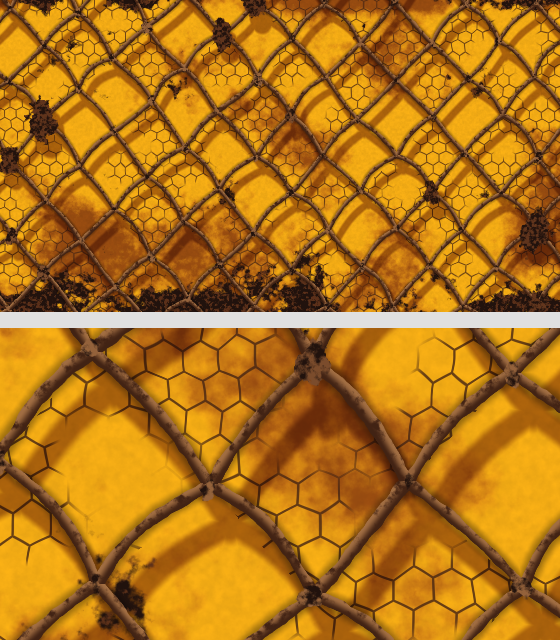
Top: the whole. Bottom: its middle third, enlarged.
This texture is drawn by a Shadertoy shader. Its source:

```glsl
#define MESH_PERIOD vec2(0.2245, 0.2442)
#define MESH_ORIGIN vec2(0.144, 0.505)
#define WIRE_RADIUS 0.0062
#define SHADOW_OFFSET vec2(-0.022, 0.042)
#define HEX_WIDTH 0.041
#define HEX_LINE 0.0011
#define YELLOW vec3(0.95, 0.67, 0.08)
#define OCHRE vec3(0.80, 0.48, 0.08)
#define RUST vec3(0.56, 0.27, 0.06)
#define BROWN vec3(0.36, 0.19, 0.10)
#define TAN vec3(0.70, 0.49, 0.30)
#define SOOT vec3(0.13, 0.07, 0.05)

float hash(vec2 p) {
    vec3 q = fract(vec3(p.xyx) * 0.1031);
    q += dot(q, q.yzx + 33.33);
    return fract((q.x + q.y) * q.z);
}

float noise(vec2 p) {
    vec2 i = floor(p), f = fract(p);
    f = f * f * (3.0 - 2.0 * f);
    return mix(mix(hash(i), hash(i + vec2(1, 0)), f.x),
               mix(hash(i + vec2(0, 1)), hash(i + vec2(1, 1)), f.x), f.y);
}

float fbm(vec2 p) {
    float sum = 0.0, amp = 0.52;
    for (int i = 0; i < 5; i++) {
        sum += amp * noise(p);
        p = mat2(1.6, 1.2, -1.2, 1.6) * p + 17.3;
        amp *= 0.5;
    }
    return sum;
}

// Diagonal lattice coordinates: wires lie on integers, knots where both are integers
vec2 lattice(vec2 p) {
    p.y -= 0.11 * (1.0 - smoothstep(0.0, 0.85, p.x));
    p += 0.026 * (vec2(noise(p * 6.0 + 20.0), noise(p * 6.0 + 50.0)) - 0.5);
    vec2 q = (p - MESH_ORIGIN) / MESH_PERIOD;
    return vec2(q.x + q.y, q.x - q.y);
}

// Signed offset from the nearest bowed wire; positive on its first axis
float wireOffset(float across, float along, float bowSign, float seed) {
    float bow = 0.16 * hash(vec2(round(across), floor(along)) + seed) - 0.03;
    float c = across - bowSign * bow * sin(3.14159 * fract(along));
    return (c - round(across)) / length(1.0 / MESH_PERIOD);
}

// x: wire distance, y: offset toward the lit upper side, z: knot distance, w: knot size
vec4 mesh(vec2 p) {
    vec2 ab = lattice(p);
    float falling = wireOffset(ab.x, ab.y, 1.0, 40.0);
    float rising = wireOffset(ab.y, ab.x, -1.0, 90.0);
    float side = abs(falling) < abs(rising) ? falling : -rising;
    vec2 knot = round(ab), d = ab - knot;
    vec2 offset = 0.5 * vec2(d.x + d.y, d.x - d.y) * MESH_PERIOD;
    float size = 0.008 + 0.042 * pow(hash(knot + 71.0), 7.0);
    return vec4(abs(side), side, length(offset * vec2(1.1, 0.75)) - size, size);
}

// Distance to the border of the nearest hexagon of unit width
float hexEdge(vec2 p) {
    const vec2 s = vec2(1.0, 1.732);
    vec2 a = mod(p, s) - 0.5 * s, b = mod(p - 0.5 * s, s) - 0.5 * s;
    vec2 g = abs(dot(a, a) < dot(b, b) ? a : b);
    return 0.5 - max(dot(g, 0.5 * s), g.x);
}

void mainImage(out vec4 fragColor, in vec2 fragCoord) {
    float px = 1.0 / iResolution.y;
    vec2 p = fragCoord * px;
    float broad = fbm(p * 4.0 + 7.0), grain = fbm(p * 48.0), fine = fbm(p * 130.0);

    // Painted wall with rust gathering at the lower and upper edges
    float low = smoothstep(0.5, 0.0, p.y), high = smoothstep(0.93, 1.0, p.y);
    float wear = broad + 0.14 * low + 0.3 * high + 0.3 * (grain - 0.5);
    vec3 col = mix(YELLOW, OCHRE, smoothstep(0.5, 0.72, wear));
    col = mix(col, RUST, 0.9 * smoothstep(0.63, 0.83, wear + 0.12 * (fine - 0.5)));
    col *= 0.94 + 0.12 * fine;

    // Thin hexagonal netting, missing from some openings
    vec2 opening = floor(lattice(p));
    vec2 bent = p + 0.012 * vec2(noise(p * 22.0), noise(p * 22.0 + 9.0));
    float net = hexEdge(bent / HEX_WIDTH) * HEX_WIDTH;
    float netCover = step(0.3, hash(opening + 13.0)) * smoothstep(0.25, 0.45, noise(p * 13.0 + 4.0));
    float netLine = 1.0 - smoothstep(HEX_LINE - 0.5 * px, HEX_LINE + 0.8 * px, net);
    col = mix(col, BROWN * 0.75, 0.8 * netCover * netLine);

    // Soft shadow thrown by the fence
    vec4 shadowMesh = mesh(p + SHADOW_OFFSET);
    float shade = 1.0 - smoothstep(0.007, 0.017, min(shadowMesh.x, shadowMesh.z + 0.006));
    col *= mix(vec3(1.0), vec3(0.64, 0.49, 0.5), 0.85 * shade);

    // Charred crust along the edges and in scattered patches
    float edge = 0.42 * smoothstep(0.16, 0.0, p.y) + 0.32 * smoothstep(0.95, 1.0, p.y);
    float crust = fbm(p * 7.0 + 31.0) + edge + 0.5 * (grain - 0.5);
    col = mix(col, mix(SOOT, BROWN, smoothstep(0.45, 0.7, fine)), smoothstep(0.78, 0.9, crust));

    // Rusty wires lit from above, with dirt thickening them
    vec4 fence = mesh(p);
    float radius = WIRE_RADIUS + 0.006 * (grain - 0.5);
    col *= 1.0 - 0.35 * smoothstep(0.016, 0.004, fence.x);
    float lit = smoothstep(-0.8, 0.9, fence.y / WIRE_RADIUS) * smoothstep(0.3, 0.65, fine + 0.1);
    vec3 wire = mix(mix(SOOT, BROWN, 0.55), mix(BROWN, TAN, 0.8), lit);
    col = mix(col, wire, 1.0 - smoothstep(radius - 0.5 * px, radius + 0.5 * px, fence.x));

    // Crumbling knots; the largest are blackened clumps
    float clump = fence.z + (0.02 + 0.6 * fence.w) * (grain - 0.5);
    float burnt = smoothstep(0.014, 0.03, fence.w);
    vec3 dirt = mix(SOOT, mix(TAN, BROWN, 0.35 + 0.6 * burnt), smoothstep(0.32, 0.68, fine));
    col = mix(col, dirt, 1.0 - smoothstep(-px, px, clump));

    fragColor = vec4(clamp(col, 0.0, 1.0), 1.0);
}
```
